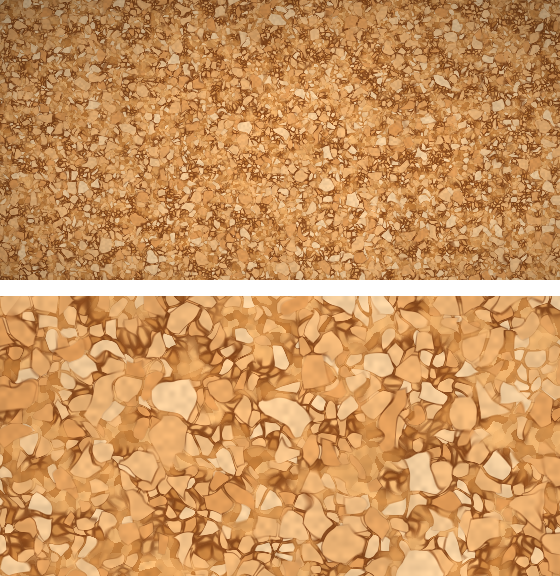
Top: the whole. Bottom: its middle third, enlarged.
A WebGL 1 fragment shader for this texture:

```glsl
precision highp float;
uniform vec2 u_resolution;

float hash(vec2 p) {
  return fract(sin(dot(p, vec2(127.1, 311.7))) * 43758.5453);
}

vec2 hash2(vec2 p) {
  return vec2(hash(p), hash(p + 57.3));
}

float noise(vec2 p) {
  vec2 i = floor(p), f = fract(p);
  f = f * f * (3.0 - 2.0 * f);
  return mix(mix(hash(i), hash(i + vec2(1.0, 0.0)), f.x),
             mix(hash(i + vec2(0.0, 1.0)), hash(i + 1.0), f.x), f.y);
}

// Stretched cells: x is the distance to the rim, yz are randoms of the cell
vec3 grains(vec2 p) {
  vec2 cell = floor(p), id = cell;
  float nearest = 9.0, second = 9.0;
  for (int y = -1; y <= 1; y++) {
    for (int x = -1; x <= 1; x++) {
      vec2 c = cell + vec2(float(x), float(y));
      vec2 d = c + 0.1 + 0.8 * hash2(c) - p;
      float turn = 6.2832 * hash(c + 19.7);
      vec2 axis = vec2(cos(turn), sin(turn));
      float dist = length(vec2(dot(d, axis) * 0.78, dot(d, vec2(-axis.y, axis.x)) * 1.25));
      if (dist < nearest) {
        second = nearest;
        nearest = dist;
        id = c;
      } else {
        second = min(second, dist);
      }
    }
  }
  return vec3(0.5 * (second - nearest), hash2(id + 83.1));
}

vec3 corkTint(float t) {
  vec3 tint = mix(vec3(0.85, 0.58, 0.32), vec3(0.91, 0.69, 0.45), smoothstep(0.0, 0.4, t));
  return mix(tint, vec3(0.93, 0.79, 0.61), smoothstep(0.5, 1.0, t));
}

void main() {
  vec2 p = gl_FragCoord.xy / u_resolution.y;
  vec2 uv = gl_FragCoord.xy / u_resolution;
  float pixel = 1.0 / u_resolution.y;
  vec2 q = p + 0.014 * (vec2(noise(p * 48.0), noise(p * 48.0 + 31.0)) - 0.5);
  vec3 gapColor = vec3(0.48, 0.24, 0.08);
  float gaps = smoothstep(0.3, 0.75, noise(p * 38.0 + 7.0));

  // Fine crumbs with dark pits between them
  vec3 crumb = grains(q * 85.0);
  vec3 color = mix(vec3(0.74, 0.47, 0.21), vec3(0.93, 0.71, 0.45), crumb.y);
  color = mix(color, gapColor, 0.85 * gaps * (1.0 - smoothstep(0.05, 0.3, crumb.x)));

  // Chips of growing size, each with a shaded rim
  for (int i = 0; i < 3; i++) {
    float layer = float(i);
    float scale = 58.0 / pow(1.55, layer);
    vec3 chip = grains(q * scale + 13.7 * layer);
    float present = step(chip.y, 0.52 - 0.15 * layer);
    float soft = 0.03 + 0.7 * pixel * scale;
    float rim = present * smoothstep(0.0, 0.06, chip.x);
    float body = present * smoothstep(0.05, 0.05 + soft, chip.x);
    color = mix(color, gapColor, rim * (0.15 + 0.5 * gaps));
    color = mix(color, corkTint(chip.z), body);
  }

  // Fine mottling, broad tone and darkened borders
  color *= 0.94 + 0.12 * noise(p * 140.0);
  color *= 0.97 + 0.06 * noise(p * 9.0);
  vec2 away = (uv - vec2(0.53, 0.4)) * vec2(1.0, 0.9);
  color *= 1.04 - 0.65 * dot(away, away);
  gl_FragColor = vec4(color, 1.0);
}
```
